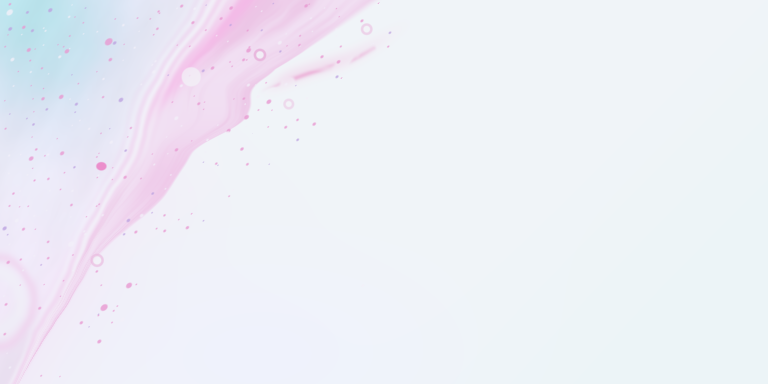
A Shadertoy shader for this background:

```glsl
// Marbled ink on pale paper: a pink stream runs from the lower left to the top,
// with a blue wash on its left side. Edge curves x(y) bound the stream, stretched
// noise gives its streaks, and hashed grids scatter the droplets.

float hash(vec2 p) {
    vec3 q = fract(p.xyx * 0.1031);
    q += dot(q, q.yzx + 33.33);
    return fract((q.x + q.y) * q.z);
}

float noise(vec2 p) {
    vec2 i = floor(p), f = fract(p);
    f = f * f * (3.0 - 2.0 * f);
    return mix(mix(hash(i), hash(i + vec2(1, 0)), f.x),
               mix(hash(i + vec2(0, 1)), hash(i + vec2(1, 1)), f.x), f.y);
}

float fbm(vec2 p) {
    float sum = 0.0, gain = 0.5;
    for (int i = 0; i < 4; i++) {
        sum += gain * noise(p);
        p = mat2(1.6, 1.2, -1.2, 1.6) * p + 7.3;
        gain *= 0.5;
    }
    return sum;
}

float bell(float x, float width) {
    return exp(-x * x / (width * width));
}

float leftEdge(float y) {
    return 0.035 + 0.52 * y - 0.025 * bell(y - 0.77, 0.1);
}

float rightEdge(float y) {
    return 0.045 + 0.62 * y + 0.08 * smoothstep(0.3, 0.5, y)
         + 0.09 * smoothstep(0.6, 0.7, y) + 0.8 * max(y - 0.82, 0.0)
         - 0.03 * bell(y - 0.77, 0.04);
}

// Pale bubble with a thin pink rim
vec3 bubble(vec3 col, vec2 p, float radius, float rim, float px) {
    float d = length(p) - radius;
    col = mix(col, vec3(0.95, 0.95, 0.97), 0.75 * smoothstep(px, -px, d));
    return mix(col, vec3(0.91, 0.70, 0.86), rim * smoothstep(0.003 + px, 0.001, abs(d)));
}

void mainImage(out vec4 fragColor, in vec2 fragCoord) {
    vec2 p = fragCoord / iResolution.y;
    float px = 1.0 / iResolution.y;
    float swirl = fbm(p * 5.0) - 0.47;
    float x = p.x + 0.02 * swirl, y = p.y;
    float fromLeft = x - leftEdge(y), fromRight = x - rightEdge(y);

    // Paper, tinted lavender below the stream and teal in the far corner
    vec3 col = mix(vec3(0.943, 0.957, 0.972), vec3(0.925, 0.957, 0.968),
                   smoothstep(1.2, 2.2, p.x + 0.5 - y));
    col = mix(col, vec3(0.937, 0.948, 0.992),
              0.8 * exp(-dot((p - vec2(0.65, 0.08)) * vec2(2.0, 4.0), (p - vec2(0.65, 0.08)) * vec2(2.0, 4.0))));
    float halo = exp(-max(fromRight, 0.0) / 0.16) * smoothstep(0.75, 0.2, y);
    col = mix(col, vec3(0.945, 0.915, 0.972), 0.85 * halo);

    // Blue and lavender wash on the left
    vec3 wash = mix(vec3(0.933, 0.895, 0.960), vec3(0.915, 0.915, 0.965),
                    smoothstep(0.2, 0.7, y + 0.4 * swirl));
    float blue = length((p - vec2(0.07, 1.0)) * vec2(1.0, 0.75)) + 0.12 * swirl;
    wash = mix(wash, vec3(0.83, 0.88, 0.95), 0.8 * smoothstep(0.40, 0.12, blue));
    wash = mix(wash, vec3(0.74, 0.90, 0.935), smoothstep(0.27, 0.03, blue));
    wash += 0.07 * (fbm(vec2(p.x * 9.0 - y * 5.0, y * 3.0 + p.x * 2.0)) - 0.47);
    col = mix(col, wash, smoothstep(0.01, -0.02, fromLeft));

    // Curled rings at the lower left
    float curl = length((p - vec2(-0.01, 0.22)) * vec2(1.0, 0.85)) + 0.03 * swirl;
    col = mix(col, vec3(0.94, 0.82, 0.93), 0.65 * bell(curl - 0.10, 0.012));
    col = mix(col, vec3(0.94, 0.94, 0.97), 0.7 * bell(curl - 0.07, 0.018));

    // Pink stream with streaks that follow its length
    float across = fromLeft / max(rightEdge(y) - leftEdge(y), 0.012);
    float streak = fbm(vec2(across * 6.0 + swirl, y * 3.0));
    vec3 pink = mix(vec3(0.925, 0.76, 0.895), vec3(0.945, 0.87, 0.95), smoothstep(0.25, 0.65, streak));
    pink = mix(pink, vec3(0.935, 0.755, 0.90),
               0.65 * bell(y - 0.54, 0.11) * smoothstep(0.2, 0.6, across));
    float core = x - 0.39 - 0.85 * (y - 0.71);
    pink = mix(pink, vec3(0.965, 0.69, 0.90), 0.75 * bell(core, 0.03) * smoothstep(0.62, 0.78, y));
    float edge = 0.002 + px + 0.02 * smoothstep(0.85, 1.0, y);
    float stream = smoothstep(-0.012, 0.012, fromLeft) * smoothstep(edge, -edge, fromRight);
    col = mix(col, pink, stream * 0.92);

    // White and pink veins beside the stream's left edge
    float veins = bell(fromLeft + 0.005, 0.014 + 0.03 * y);
    float lines = 0.5 + 0.5 * sin(fromLeft * 230.0 + 5.0 * swirl + y * 4.0);
    col = mix(col, mix(vec3(0.945, 0.84, 0.94), vec3(0.953, 0.935, 0.972), lines), 0.75 * veins);

    // Detached wisp reaching to the upper right
    float wispY = y - 0.775 - 0.45 * (x - 0.70) + 0.10 * bell(x - 0.9, 0.12) * (x - 0.7);
    float reach = smoothstep(0.67, 0.76, x) * smoothstep(1.10, 0.84, x);
    col = mix(col, vec3(0.945, 0.86, 0.93), 0.7 * reach * bell(wispY, 0.022));
    col = mix(col, vec3(0.92, 0.66, 0.83),
              0.7 * reach * bell(wispY + 0.008, 0.007) * smoothstep(0.4, 0.6, noise(p * 28.0)));

    // Scattered droplets, thinning out away from the stream
    float density = 0.34 * smoothstep(0.32, -0.05, fromRight);
    for (int layer = 0; layer < 3; layer++) {
        float scale = 13.0 + 8.0 * float(layer);
        vec2 cell = floor(p * scale), id = cell + 57.0 * float(layer + 1);
        vec2 offset = fract(p * scale) - 0.25 - 0.5 * vec2(hash(id), hash(id + 19.7));
        offset.x -= 0.35 * offset.y;
        float radius = 0.035 + 0.09 * pow(hash(id + 41.3), 3.0);
        float dotMask = smoothstep(px * scale, -px * scale, length(offset) - radius);
        float kind = hash(id + 73.9);
        vec3 ink = kind < 0.5 ? vec3(0.91, 0.60, 0.82)
                 : kind < 0.65 ? vec3(0.74, 0.64, 0.88) : vec3(0.95, 0.94, 0.975);
        col = mix(col, ink, 0.8 * dotMask * step(hash(id + 5.1), density));
    }

    // Larger bubbles and one dark drop
    col = bubble(col, p - vec2(0.498, 0.80), 0.025, 0.0, px);
    col = bubble(col, p - vec2(0.677, 0.857), 0.013, 0.9, px);
    col = bubble(col, p - vec2(0.253, 0.322), 0.014, 0.6, px);
    col = bubble(col, p - vec2(0.955, 0.924), 0.012, 0.5, px);
    col = bubble(col, p - vec2(0.752, 0.729), 0.011, 0.4, px);
    float drop = length((p - vec2(0.264, 0.567)) * vec2(0.9, 1.1)) - 0.012;
    col = mix(col, vec3(0.92, 0.56, 0.80), smoothstep(px, -px, drop));

    fragColor = vec4(clamp(col, 0.0, 1.0), 1.0);
}
```
